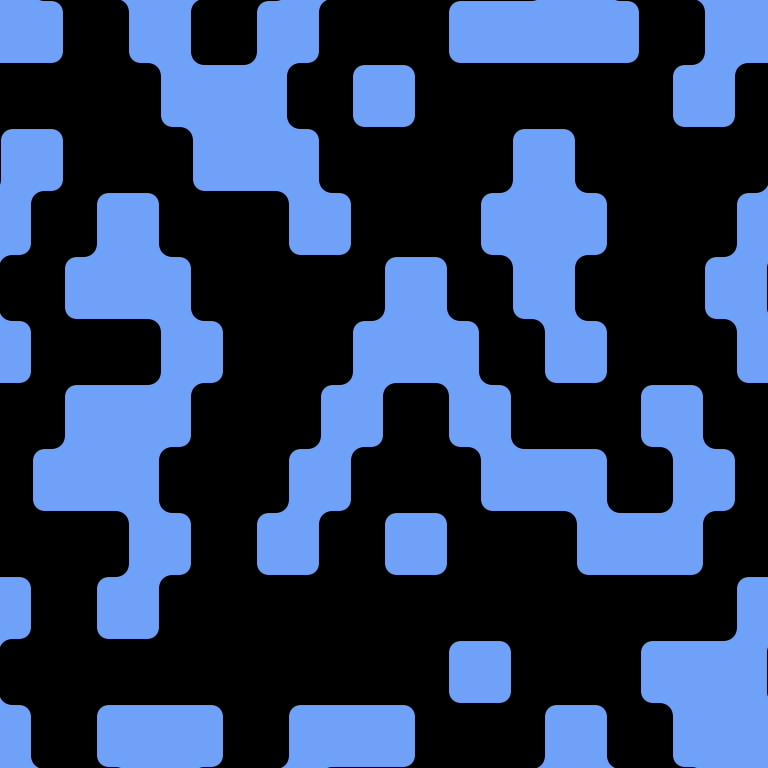
Write a three.js fragment shader that draws this pattern.

```glsl
const float GRID = 12.0;          // cells across and up, wraps at the borders
const float LIT_CELLS = 58.0;     // lit cells out of GRID * GRID
const float ROUNDING = 0.2;       // corner reach, in cells
const float THRESHOLD = 0.56;     // above 0.5 insets the lit shapes slightly
const float SEED = 3.7;
const vec3 BACKGROUND = vec3(0.0);
const vec3 LIT_COLOR = vec3(0.43, 0.63, 0.97);

varying vec2 vUv;

float hash(float n, float salt) {
  return fract(sin(n * 12.9898 + salt * 78.233 + SEED) * 43758.5453);
}

// Shuffles the grid by shifting rows and columns in turn; the first ranks are lit
float isLit(vec2 cell) {
  cell = mod(cell, GRID);
  for (int i = 0; i < 4; i++) {
    float salt = float(i);
    cell.x = mod(cell.x + floor(GRID * hash(cell.y, salt)), GRID);
    cell.y = mod(cell.y + floor(GRID * hash(cell.x, salt + 9.0)), GRID);
  }
  return step(cell.y * GRID + cell.x + 0.5, LIT_CELLS);
}

// Soft coverage of the unit interval starting at 0
float softCell(float x) {
  return smoothstep(-ROUNDING, ROUNDING, x)
       - smoothstep(-ROUNDING, ROUNDING, x - 1.0);
}

// Blurred brick grid: even rows are offset by half a cell
float brickField(vec2 p) {
  float field = 0.0;
  for (int j = -1; j <= 1; j++) {
    float row = floor(p.y) + float(j);
    float x = p.x - 0.5 * (1.0 - mod(row, 2.0));
    float rowWeight = softCell(p.y - row);
    for (int i = -1; i <= 1; i++) {
      float column = floor(x) + float(i);
      field += rowWeight * softCell(x - column) * isLit(vec2(column, row));
    }
  }
  return field;
}

void main() {
  float field = brickField(vUv * GRID);

  // Threshold the blur into rounded shapes with a one-pixel edge
  float slope = max(length(vec2(dFdx(field), dFdy(field))), 0.0001);
  float coverage = clamp((field - THRESHOLD) / slope + 0.5, 0.0, 1.0);

  gl_FragColor = vec4(mix(BACKGROUND, LIT_COLOR, coverage), 1.0);
}
```
